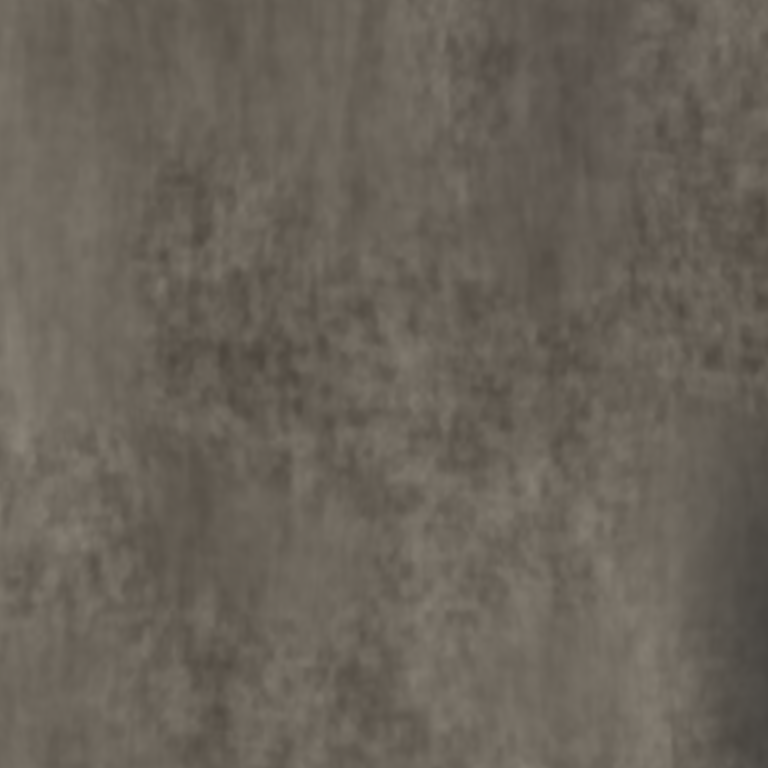
This texture is drawn by a Shadertoy shader. Its source:

```glsl
float hash(vec2 cell) {
    vec3 p = fract(vec3(cell.xyx) * 0.1031);
    p += dot(p, p.yzx + 33.33);
    return fract((p.x + p.y) * p.z);
}

// Smooth cellular noise in -1..1: jittered points blend their random tones
float blotches(vec2 p, float seed) {
    vec2 base = floor(p);
    float tone = 0.0;
    float total = 0.0;
    for (int y = -1; y <= 1; y++) {
        for (int x = -1; x <= 1; x++) {
            vec2 cell = base + vec2(x, y);
            vec2 key = cell + seed * 17.0 + 100.0;
            vec2 jitter = 0.25 + 0.5 * vec2(hash(key + 5.3), hash(key + 41.7));
            vec2 d = cell + jitter - p;
            float weight = pow(max(0.0, 1.0 - dot(d, d) / 1.5625), 4.0);
            tone += weight * (2.0 * hash(key) - 1.0);
            total += weight;
        }
    }
    return tone / total;
}

// Soft elliptical stain
float stain(vec2 p, vec2 center, vec2 radius) {
    vec2 d = (p - center) / radius;
    return exp(-dot(d, d));
}

// Layered sines bend the streaks slightly
vec2 warp(vec2 p) {
    return p + 0.006 * vec2(sin(p.y * 11.0 + 2.0 * sin(p.x * 7.0)),
                            sin(p.x * 17.0 + p.y * 5.0));
}

// Broad areas of worn light and dark
float broadTone(vec2 p) {
    float tone = 0.85 * stain(p, vec2(0.02, 0.5), vec2(0.17, 0.75));
    tone += 0.95 * stain(p, vec2(0.72, 0.1), vec2(0.26, 0.33));
    tone += 0.4 * stain(p, vec2(0.52, 0.4), vec2(0.06, 0.2));
    tone -= 0.9 * stain(p, vec2(0.32, 1.0), vec2(0.14, 0.14));
    tone -= 0.75 * stain(p, vec2(0.76, 0.88), vec2(0.2, 0.25));
    tone -= 0.6 * stain(p, vec2(0.65, 0.57), vec2(0.14, 0.12));
    tone -= 0.4 * stain(p, vec2(0.26, 0.36), vec2(0.08, 0.22));
    return tone;
}

// Vertical streaks from wide to hairline
float streaks(vec2 p) {
    float tone = 0.62 * blotches(p * vec2(9.0, 2.5), 1.0);
    tone += 0.45 * blotches(p * vec2(22.0, 5.0), 2.0);
    tone += 0.4 * blotches(p * vec2(56.0, 10.0), 3.0);
    tone += 0.26 * blotches(p * vec2(110.0, 20.0), 9.0);
    return tone;
}

// Patchy mottling with a faint crosswise grain
float mottle(vec2 p) {
    float patchy = smoothstep(-0.35, 0.45, blotches(p * vec2(6.0, 5.0), 4.0));
    float spots = 0.55 * blotches(p * vec2(36.0, 25.0), 5.0);
    spots += 0.75 * blotches(p * vec2(72.0, 50.0), 6.0);
    spots += 0.4 * blotches(p * vec2(120.0, 95.0), 10.0);
    float grain = 0.3 * blotches(p * vec2(16.0, 80.0), 7.0);
    return mix(0.4, 1.15, patchy) * (spots + grain);
}

void mainImage(out vec4 fragColor, in vec2 fragCoord) {
    vec2 uv = fragCoord / iResolution.xy;
    vec2 p = warp(uv);

    // Warm grey-brown plaster
    vec3 midTone = vec3(0.410, 0.384, 0.345);
    vec3 toneStep = vec3(0.045, 0.045, 0.043);
    float tone = broadTone(p) + streaks(p) + mottle(p);
    vec3 color = midTone + toneStep * tone;

    // Cool shadow along the lower right edge
    float edge = p.x + 0.03 * blotches(p * vec2(8.0, 7.0), 8.0);
    float shadow = smoothstep(0.84, 1.03, edge) * (1.0 - smoothstep(0.15, 0.62, p.y));
    vec3 shadowColor = vec3(0.245, 0.238, 0.228) + 0.4 * toneStep * tone;
    color = mix(color, shadowColor, 0.9 * shadow);

    // Faint violet tint in the upper right
    float violet = stain(p, vec2(0.76, 0.88), vec2(0.18, 0.2));
    color += violet * vec3(-0.004, -0.004, 0.005);

    fragColor = vec4(color, 1.0);
}
```
